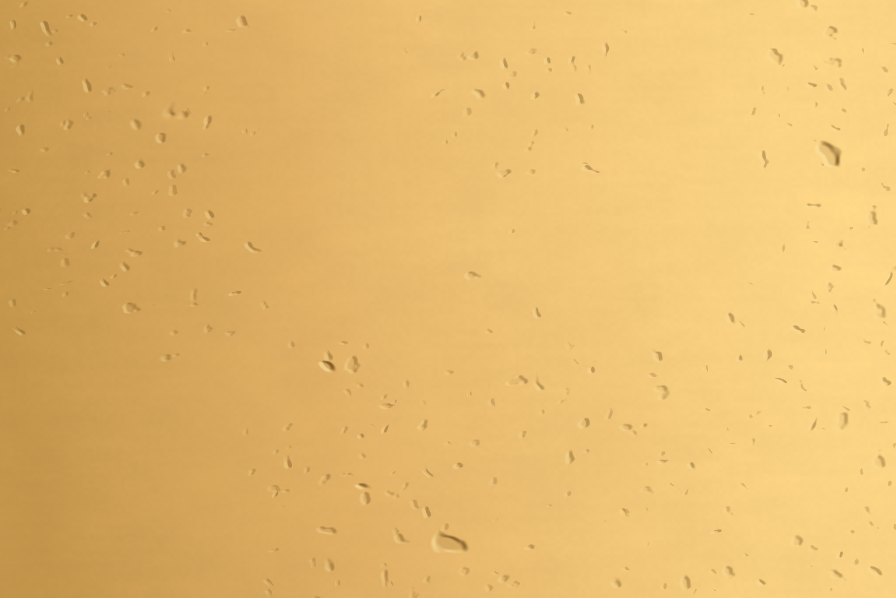
This texture is drawn by a Shadertoy shader. Its source:

```glsl
// Smooth ochre plaster wall with scattered pits and flecks, lit from the right.
#define DARK_SIDE vec3(0.77, 0.59, 0.30)
#define MID_WALL vec3(0.877, 0.688, 0.397)
#define LIT_SIDE vec3(0.985, 0.83, 0.52)
#define SHADOW_TINT vec3(0.42, 0.29, 0.10)
#define HIGHLIGHT_TINT vec3(1.0, 0.90, 0.64)
#define LIGHT_DIR vec2(0.94, 0.34)
#define RELIEF_STEP 0.0032
#define SHADOW_GAIN 0.75
#define HIGHLIGHT_GAIN 0.8
#define CLUSTER_SCALE 3.5
#define MOTTLE 0.022

float hash(vec2 p) {
    return fract(sin(dot(p, vec2(127.1, 311.7))) * 43758.5453);
}

float noise(vec2 p) {
    vec2 i = floor(p), f = fract(p);
    f = f * f * (3.0 - 2.0 * f);
    return mix(mix(hash(i), hash(i + vec2(1, 0)), f.x),
               mix(hash(i + vec2(0, 1)), hash(i + vec2(1, 1)), f.x), f.y);
}

float fbm(vec2 p) {
    float sum = 0.0, amp = 0.5;
    for (int i = 0; i < 4; i++) {
        sum += amp * noise(p);
        p = p * 2.03 + 17.3;
        amp *= 0.5;
    }
    return sum;
}

// One scatter layer: ragged tilted ellipses, gathered into loose clusters
float pits(vec2 p, float cells, float size, float chance) {
    vec2 home = floor(p * cells);
    float ragged = (noise(p * 1.3 / size + cells) - 0.5) * 1.3;
    vec2 bend = vec2(noise(p * 0.6 / size), noise(p * 0.6 / size + 41.0)) - 0.5;
    float depth = 0.0;
    for (int j = -1; j <= 1; j++)
    for (int i = -1; i <= 1; i++) {
        vec2 id = home + vec2(i, j);
        vec2 seed = id + cells * 1.7;
        vec2 jitter = vec2(hash(seed), hash(seed + 5.3));
        vec2 centre = (id + 0.15 + 0.7 * jitter) / cells;
        float cluster = smoothstep(0.3, 0.75, noise(centre * CLUSTER_SCALE + 8.0));
        if (hash(seed + 11.9) > chance * cluster) continue;

        float angle = -0.9 + 2.4 * (hash(seed + 23.1) - 0.5);
        float radius = size * mix(0.6, 1.3, hash(seed + 37.7));
        float aspect = mix(0.28, 0.75, hash(seed + 53.3));
        float c = cos(angle), s = sin(angle);
        vec2 q = mat2(c, -s, s, c) * (p - centre + bend * size);
        float inside = 1.0 - length(q / (radius * vec2(1.0, aspect)));
        depth = max(depth, smoothstep(0.0, 0.7, inside + ragged * smoothstep(-0.8, 0.0, inside)));
    }
    return depth;
}

// Total depth below the flat wall
float wallDepth(vec2 p) {
    float large = pits(p, 4.5, 0.026, 0.6);
    float small = 0.45 * pits(p, 16.0, 0.012, 0.5);
    float fine = 0.26 * pits(p, 30.0, 0.0075, 0.27);
    return max(large, max(small, fine));
}

void mainImage(out vec4 fragColor, in vec2 fragCoord) {
    vec2 uv = fragCoord / iResolution.xy;
    vec2 p = fragCoord / iResolution.y;

    // Broad falloff of light across the wall
    float across = clamp(uv.x + 0.12 * (uv.y - 0.5), 0.0, 1.0);
    float light = 1.0 - pow(1.0 - across, 1.6);
    light += 0.12 * (fbm(p * 3.0) - 0.47);
    vec3 color = light < 0.5 ? mix(DARK_SIDE, MID_WALL, light * 2.0)
                             : mix(MID_WALL, LIT_SIDE, light * 2.0 - 1.0);

    // Faint stains, trowel streaks and grain
    float stain = fbm(p * vec2(14.0, 20.0) + 3.0) - 0.47;
    float streak = noise(p * vec2(12.0, 90.0)) - 0.5;
    float grain = noise(p * 170.0) - 0.5;
    color *= 1.0 + MOTTLE * (1.3 * stain + 0.4 * streak + 0.6 * grain);

    // Pit walls facing the light glow, those facing away fall into shade
    vec2 offset = LIGHT_DIR * RELIEF_STEP;
    float ahead = wallDepth(p + offset);
    float behind = wallDepth(p - offset);
    float slope = ahead - behind;
    float shade = SHADOW_GAIN * max(-slope, 0.0) + 0.06 * (ahead + behind);
    color = mix(color, SHADOW_TINT, clamp(shade, 0.0, 0.9));
    color = mix(color, HIGHLIGHT_TINT, clamp(HIGHLIGHT_GAIN * slope, 0.0, 0.6));

    fragColor = vec4(clamp(color, 0.0, 1.0), 1.0);
}
```
